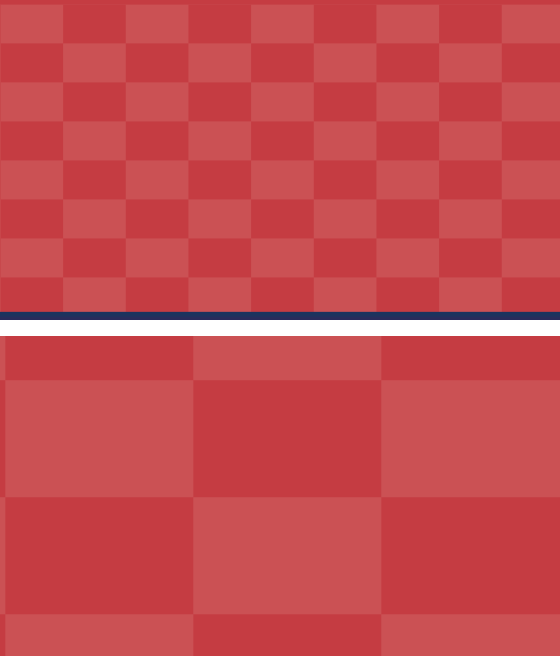
Top, the full canvas; bottom, a detail of the centre.
A Shadertoy shader for this pattern:

```glsl
const vec3 CRIMSON = vec3(0.772, 0.236, 0.260);
const vec3 ROSE = vec3(0.796, 0.318, 0.330);
const vec3 NAVY = vec3(0.110, 0.200, 0.370);
const vec3 INDIGO = vec3(0.160, 0.170, 0.355);

// Antialiased step: 0 below the edge, 1 above it
float softStep(float edge, float x, float pixel) {
    return clamp((x - edge) / pixel + 0.5, 0.0, 1.0);
}

// Square wave per axis: +1 in even cells, -1 in odd cells
vec2 squareWave(vec2 cells, vec2 pixel) {
    vec2 edgeDistance = 0.5 - abs(fract(cells * 0.5 + 0.25) * 2.0 - 1.0);
    return clamp(2.0 * edgeDistance / pixel, -1.0, 1.0);
}

// 1 where column and row parity agree, 0 elsewhere
float checker(vec2 p, vec2 cellSize, vec2 pixel) {
    vec2 wave = squareWave(p / cellSize, pixel / cellSize);
    return 0.5 + 0.5 * wave.x * wave.y;
}

void mainImage(out vec4 fragColor, in vec2 fragCoord) {
    vec2 pixel = 1.0 / iResolution.xy;
    vec2 uv = fragCoord * pixel;

    // Rows are counted downward from below the plain top strip
    const vec2 cellSize = vec2(0.1119, 0.1219);
    const vec2 gridOrigin = vec2(0.0008, 0.0137);
    vec2 p = vec2(uv.x, 1.0 - uv.y) - gridOrigin;

    // Checkerboard
    float light = checker(p, cellSize, pixel) * softStep(0.0, p.y, pixel.y);
    vec3 color = mix(CRIMSON, ROSE, light);

    // Two-tone band along the bottom
    const float bandHeight = 0.0255;
    vec3 band = mix(INDIGO, NAVY, smoothstep(0.2, 0.6, uv.y / bandHeight));
    color = mix(band, color, softStep(bandHeight, uv.y, pixel.y));

    fragColor = vec4(color, 1.0);
}
```
